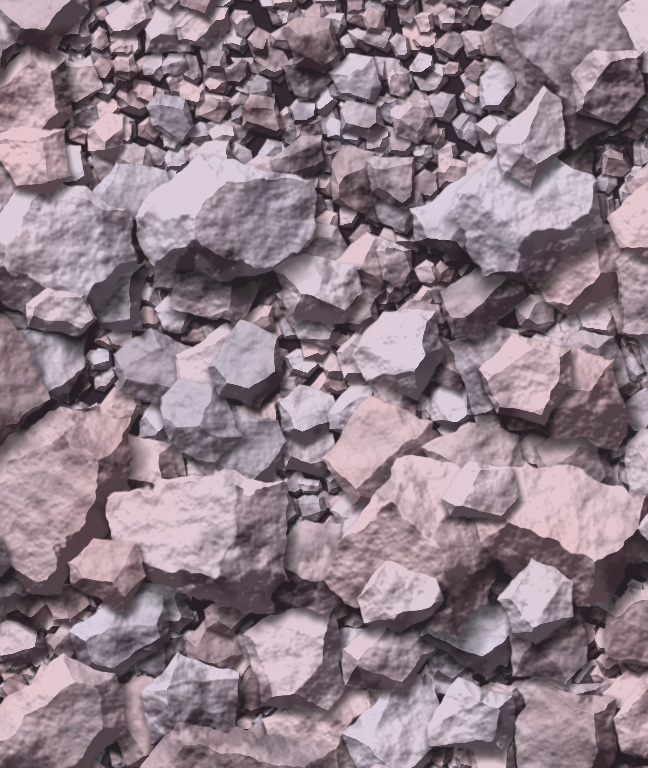
Give the GLSL for this texture, as a Shadertoy shader.

```glsl
// Heap of broken mauve-grey rocks: faceted boulders over rubble, lit from the upper left.

const float TAU = 6.2832;
const float EDGE = 0.0016;
const int SIDES = 6;
const vec3 SHADOW_TONE = vec3(0.205, 0.165, 0.2);
const vec3 LIGHT_TONE = vec3(0.84, 0.81, 0.865);
const vec3 RUST_TINT = vec3(1.06, 0.94, 0.91);
const vec3 SLATE_TINT = vec3(1.0, 0.985, 0.995);
const vec3 LIGHT_DIR = vec3(-0.36, 0.66, 0.66);

struct Rock {
    float edge;    // signed distance to the outline
    float shadow;  // signed distance to the dropped shadow
    vec3 normal;
};

float hash(vec2 p) {
    vec3 q = fract(p.xyx * 0.1031);
    q += dot(q, q.yzx + 33.33);
    return fract((q.x + q.y) * q.z);
}

float noise(vec2 p) {
    vec2 i = floor(p), f = fract(p);
    f = f * f * (3.0 - 2.0 * f);
    return mix(mix(hash(i), hash(i + vec2(1, 0)), f.x),
               mix(hash(i + vec2(0, 1)), hash(i + vec2(1, 1)), f.x), f.y);
}

float fbm(vec2 p) {
    float sum = 0.0, amp = 0.53;
    for (int i = 0; i < 4; i++) {
        sum += amp * noise(p);
        p = mat2(1.6, 1.2, -1.2, 1.6) * p + 7.3;
        amp *= 0.5;
    }
    return sum;
}

// Slope of the fine stone surface
vec2 roughness(vec2 p) {
    const float STEP = 0.003;
    float h = fbm(p * 28.0);
    return vec2(fbm((p + vec2(STEP, 0)) * 28.0) - h,
                fbm((p + vec2(0, STEP)) * 28.0) - h) / STEP;
}

// Convex stone: a tilted top cut by sloping side planes
Rock shapeRock(vec2 q, vec2 id, float size) {
    float turn = (hash(id + 3.1) - 0.5) * 2.4;
    float aspect = mix(0.58, 0.95, hash(id + 5.7));
    vec2 tilt = (vec2(hash(id + 8.3), hash(id + 11.9)) - 0.5) * 1.1 + vec2(-0.05, 0.15);
    vec2 drop = size * vec2(-0.05, 0.11);
    float height = size * 0.38 - dot(tilt, q);
    Rock rock = Rock(-1e3, -1e3, vec3(tilt, 1.0));
    for (int k = 0; k < SIDES; k++) {
        vec2 seed = id + float(k) * vec2(13.7, 29.3);
        float angle = (float(k) + 0.5 * hash(seed)) * TAU / float(SIDES);
        vec2 dir = vec2(cos(angle), sin(angle));
        float reach = size * mix(0.76, 1.08, hash(seed + 41.3))
                    * length(vec2(cos(angle - turn), aspect * sin(angle - turn)));
        float steep = hash(seed + 67.1);
        float slope = mix(0.55, 2.6, steep);
        float inside = reach - dot(dir, q);
        rock.edge = max(rock.edge, -inside);
        rock.shadow = max(rock.shadow, dot(dir, drop) - inside);
        float cut = smoothstep(-0.03, 0.03, (height - inside * slope) / size);
        rock.normal = mix(rock.normal, vec3(dir * slope, 1.0), cut);
        height = min(height, inside * slope);
    }
    return rock;
}

// Stone colour from light, stains and a tint of its own
vec3 stoneColor(vec3 normal, vec2 id, vec2 rough, float stain, float rust) {
    vec3 n = normalize(normalize(normal) + vec3(rough * 0.017, 0.0));
    float light = 0.17 + 0.93 * max(dot(n, LIGHT_DIR), 0.0);
    light *= mix(0.8, 1.18, hash(id + 91.7));
    light -= stain * mix(0.04, 0.36, hash(id + 77.3));
    vec3 tone = mix(SHADOW_TONE, LIGHT_TONE, clamp(light, 0.0, 1.02));
    float warmth = clamp(hash(id + 55.9) * 0.9 + rust - 0.05, 0.0, 1.0);
    return tone * mix(SLATE_TINT, RUST_TINT, warmth);
}

// Paints one jittered grid of stones over the colour below
vec3 addRocks(vec3 color, vec2 p, float cell, float share, vec2 rough, vec2 warp, float stain, float rust) {
    vec2 base = floor(p / cell);
    for (int j = -1; j <= 1; j++)
    for (int i = -1; i <= 1; i++) {
        vec2 spot = base + vec2(i, j);
        vec2 id = spot + floor(cell * 1000.0);
        vec2 center = (spot + 0.5 + 0.56 * (vec2(hash(id), hash(id + 19.1)) - 0.5)) * cell;
        // Leave a patch of loose gravel near the top
        float gravel = smoothstep(0.22, 0.1, length(center - vec2(0.32, 0.93))) * step(0.08, cell);
        vec2 q = p - center;
        if (hash(id + 37.7) > share * (1.0 - gravel) || length(q) > 1.25 * cell) continue;
        float size = cell * mix(0.48, 0.68, hash(id + 23.9));
        Rock rock = shapeRock(q + warp * size, id, size);
        color *= mix(0.42, 1.0, smoothstep(-0.08, 0.17, rock.shadow / size));
        color = max(color, SHADOW_TONE * 0.72);
        vec3 stone = stoneColor(rock.normal, id, rough, stain, rust);
        color = mix(color, stone, smoothstep(EDGE, -EDGE, rock.edge));
    }
    return color;
}

void mainImage(out vec4 fragColor, in vec2 fragCoord) {
    vec2 p = fragCoord / iResolution.y;
    vec2 rough = roughness(p);
    vec2 warp = (vec2(fbm(p * 20.0 + 31.0), fbm(p * 20.0 + 67.0)) - 0.5) * 0.34;
    float stain = smoothstep(0.44, 0.66, fbm(p * 11.0 + 5.0)) * smoothstep(0.3, 0.62, fbm(p * 50.0));
    float rust = 0.9 * (fbm(p * 7.0 + 90.0) - 0.4);

    // Small rubble first, boulders above, a few loose stones last
    vec3 color = SHADOW_TONE;
    color = addRocks(color, p, 0.037, 1.0, rough, warp, stain, rust);
    color = addRocks(color, p, 0.03, 0.75, rough, warp, stain, rust);
    color = addRocks(color, p, 0.062, 0.75, rough, warp, stain, rust);
    color = addRocks(color, p, 0.115, 0.75, rough, warp, stain, rust);
    color = addRocks(color, p, 0.21, 0.66, rough, warp, stain, rust);
    color = addRocks(color, p, 0.095, 0.16, rough, warp, stain, rust);
    fragColor = vec4(clamp(color, 0.0, 1.0), 1.0);
}
```
